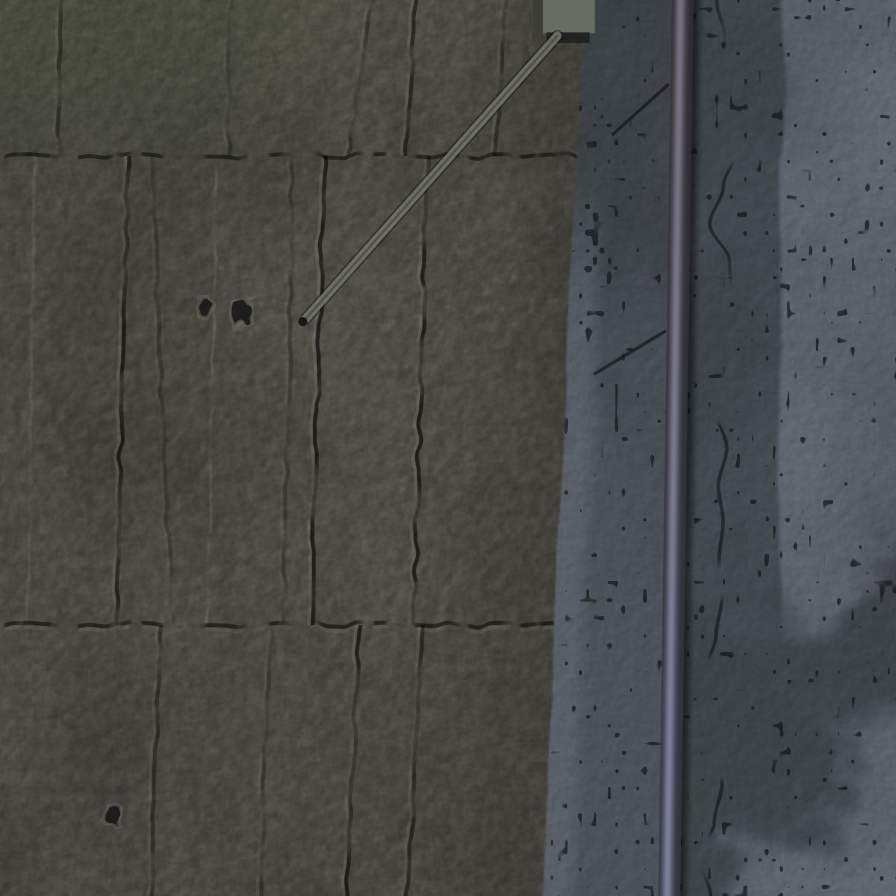
This texture is drawn by a Shadertoy shader. Its source:

```glsl
// Weathered board-formed concrete beside a blue-grey column with a pipe and a rod.
const vec3 WALL_DARK = vec3(0.245, 0.242, 0.216);
const vec3 WALL_LIGHT = vec3(0.335, 0.322, 0.292);
const vec3 MOSS = vec3(0.28, 0.30, 0.235);
const vec3 COLUMN_DARK = vec3(0.232, 0.25, 0.268);
const vec3 COLUMN_MID = vec3(0.30, 0.322, 0.352);
const vec3 COLUMN_LIGHT = vec3(0.372, 0.40, 0.44);
const vec3 PIT = vec3(0.095, 0.095, 0.10);
const vec3 ROD = vec3(0.47, 0.48, 0.43);
const float SEAM_HIGH = 0.826;
const float SEAM_LOW = 0.303;
const float PIPE_RADIUS = 0.0122;
const float GRAIN = 0.085;

// Board joints: x at band top, x at band bottom, depth (negative is a pale ridge)
const int JOINTS = 16;
const vec3 JOINT[JOINTS] = vec3[JOINTS](
  vec3(0.069, 0.066, 0.6), vec3(0.257, 0.255, 0.4), vec3(0.416, 0.388, 0.5),
  vec3(0.465, 0.452, 0.8), vec3(0.565, 0.553, 0.6), vec3(0.038, 0.031, -0.6),
  vec3(0.143, 0.13, 1), vec3(0.169, 0.192, 0.35), vec3(0.241, 0.232, -0.9),
  vec3(0.362, 0.347, 1), vec3(0.477, 0.462, 1), vec3(0.327, 0.317, 0.4),
  vec3(0.179, 0.169, 0.6), vec3(0.303, 0.29, 0.5), vec3(0.401, 0.387, 1),
  vec3(0.472, 0.455, 0.75));

float hash(vec2 p) {
  vec3 q = fract(vec3(p.xyx) * 0.1031);
  q += dot(q, q.yzx + 33.33);
  return fract((q.x + q.y) * q.z);
}

float noise(vec2 p) {
  vec2 i = floor(p), f = fract(p);
  f = f * f * (3.0 - 2.0 * f);
  return mix(mix(hash(i), hash(i + vec2(1, 0)), f.x),
             mix(hash(i + vec2(0, 1)), hash(i + vec2(1, 1)), f.x), f.y);
}

float fbm(vec2 p) {
  float sum = 0.0, amp = 0.5;
  for (int i = 0; i < 4; i++) {
    sum += amp * noise(p);
    p = mat2(1.6, 1.2, -1.2, 1.6) * p + 7.3;
    amp *= 0.5;
  }
  return sum;
}

float bell(float x) { return exp(-x * x); }

float segment(vec2 p, vec2 a, vec2 b) {
  vec2 d = b - a;
  return length(p - a - d * clamp(dot(p - a, d) / dot(d, d), 0.0, 1.0));
}

float line(float dist, float halfWidth) {
  float aa = 0.8 / iResolution.y;
  return 1.0 - smoothstep(halfWidth - aa, halfWidth + aa, dist);
}

float box(vec2 p, vec2 centre, vec2 halfSize) {
  vec2 d = abs(p - centre) - halfSize;
  return line(max(d.x, d.y), 0.0);
}

vec3 wall(vec2 p) {
  float tone = 0.39 + 0.9 * (fbm(p * vec2(9, 6)) - 0.47);
  tone += 0.3 * bell((p.x - 0.4) / 0.13) * smoothstep(0.1, 0.6, p.y);
  tone += 0.6 * (noise(p * vec2(150, 110)) - 0.5) - 0.22 * smoothstep(0.46, 0.62, p.x);
  vec3 col = mix(WALL_DARK, WALL_LIGHT, clamp(tone, 0.0, 1.0));
  col = mix(col, MOSS, 0.6 * smoothstep(0.7, 1.0, p.y) * smoothstep(-0.62, -0.1, -p.x));

  // Vertical joints: shaded groove and lit lip
  for (int i = 0; i < JOINTS; i++) {
    float top = i < 5 ? 1.0 : (i < 12 ? SEAM_HIGH : SEAM_LOW);
    float low = i < 5 ? SEAM_HIGH : (i < 12 ? SEAM_LOW : 0.0);
    float x = mix(JOINT[i].y, JOINT[i].x, (p.y - low) / (top - low));
    float row = float(i) * 9.1, depth = JOINT[i].z;
    float d = p.x - x - 0.005 * (noise(vec2(p.y * 55.0, row)) - 0.5);
    float worn = 0.35 + 0.65 * smoothstep(0.25, 0.6, noise(vec2(p.y * 30.0, row + 4.0)));
    worn *= step(low, p.y) * step(p.y, top);
    col *= 1.0 - 0.58 * max(depth, 0.0) * worn * line(abs(d), 0.0022);
    col += 0.065 * abs(depth) * worn * line(abs(d + 0.004 * step(0.0, depth)), 0.0018);
  }

  // Horizontal pour lines
  float y = p.y + 0.007 * (noise(vec2(p.x * 60.0, 3)) - 0.5);
  float crumbs = smoothstep(0.2, 0.65, noise(vec2(p.x * 85.0, 8)));
  float pour = min(abs(y - SEAM_HIGH), abs(y - SEAM_LOW));
  col *= 1.0 - 0.52 * crumbs * line(pour, 0.0022);
  col += 0.045 * crumbs * line(abs(y - SEAM_LOW + 0.005), 0.002);

  // Ragged holes
  float holes = min(length(p - vec2(0.271, 0.651)) - 0.012, length(p - vec2(0.228, 0.656)) - 0.005);
  holes = min(holes, length(p - vec2(0.125, 0.088)) - 0.006) + 0.014 * (noise(p * 130.0) - 0.5);
  col += 0.06 * line(abs(holes - 0.004), 0.002);
  return mix(col, PIT, 0.9 * line(holes, 0.0));
}

vec3 column(vec2 p, float edge) {
  float cloud = fbm(p * 8.0 + 20.0) - 0.47;
  vec3 col = mix(COLUMN_MID, COLUMN_DARK, clamp(smoothstep(0.25, 0.95, p.y) + cloud, 0.0, 1.0));
  float strip = smoothstep(-0.045, -0.018, edge - p.x) * smoothstep(-0.85, -0.62, -p.y);
  col = mix(col, COLUMN_LIGHT, 0.65 * strip);

  // Shaded bay and brighter face
  float mottled = smoothstep(-0.13, 0.16, cloud) * (0.5 - 0.3 * p.y);
  col = mix(col, mix(COLUMN_DARK, COLUMN_MID, 0.2 + mottled), smoothstep(0.75, 0.77, p.x));
  float face = smoothstep(0.868, 0.876, p.x + 0.02 * cloud);
  float patches = smoothstep(0.79, 0.94, p.x + 0.7 * cloud - 0.12 * smoothstep(0.1, 0.25, p.y));
  vec3 bright = mix(COLUMN_MID, COLUMN_LIGHT, clamp(0.72 + 1.5 * cloud, 0.0, 1.0));
  col = mix(col, bright, mix(patches, face, smoothstep(0.26, 0.34, p.y + 0.3 * cloud)));

  // Diagonal grooves, crack and pits
  float groove = min(segment(p, vec2(0.664, 0.583), vec2(0.742, 0.63)),
                     segment(p, vec2(0.684, 0.85), vec2(0.745, 0.905)));
  col *= 1.0 - 0.5 * line(groove, 0.0018);
  float crackX = 0.777 + 0.03 * noise(vec2(p.y * 24.0, 4)) + 0.02 * p.y;
  float broken = smoothstep(0.45, 0.65, noise(vec2(p.y * 20.0, 17)));
  col *= 1.0 - 0.45 * broken * line(abs(p.x - crackX), 0.002);
  vec2 c = (p - vec2(0.67, 0.7)) / vec2(0.018, 0.075);
  float pits = noise(p * vec2(125, 100)) + 0.24 * bell(length(c));
  return mix(col, PIT, 0.75 * smoothstep(0.86, 0.94, pits));
}

void mainImage(out vec4 fragColor, in vec2 fragCoord) {
  vec2 p = fragCoord / iResolution.xy;
  float edge = 0.602 + 0.047 * p.y + 0.004 * noise(vec2(p.y * 18.0, 2));
  float side = smoothstep(-0.0025, 0.0025, p.x - edge);
  vec3 col = mix(wall(p), column(p, edge), side);

  // Fine relief
  float relief = fbm(p * 95.0) - fbm(p * 95.0 + vec2(-0.28, 0.28));
  col *= 1.0 + GRAIN * (4.0 * relief + noise(p * 330.0) - 0.5) * (1.0 - 0.4 * side);

  // Bracket and rod
  col = mix(col, ROD * 0.88, box(p, vec2(0.629, 0.984), vec2(0.035, 0.021)));
  col = mix(col, ROD * 0.5, box(p, vec2(0.6, 0.98), vec2(0.006, 0.026)));
  col = mix(col, PIT, 0.75 * box(p, vec2(0.634, 0.958), vec2(0.024, 0.006)));
  vec2 foot = vec2(0.341, 0.644);
  float rod = segment(p, foot, vec2(0.622, 0.96));
  col *= 1.0 - 0.4 * line(rod, 0.0065);
  col = mix(col, ROD, 0.85 * line(rod, 0.0048));
  col = mix(col, ROD * 0.65, line(rod, 0.0012));
  col = mix(col, PIT, line(length(p - foot + 0.003), 0.005));

  // Round pipe and shadow
  float t = (p.x - mix(0.747, 0.762, p.y)) / PIPE_RADIUS;
  col *= 1.0 - 0.5 * smoothstep(0.6, 1.0, t) * smoothstep(-2.1, -1.0, -t);
  vec3 metal = mix(vec3(0.4, 0.42, 0.51), vec3(0.38, 0.36, 0.4), p.y);
  metal *= 0.48 + 0.72 * bell((t + 0.2) / 0.5);
  fragColor = vec4(mix(col, metal, line(abs(t) * PIPE_RADIUS, PIPE_RADIUS)), 1);
}
```
